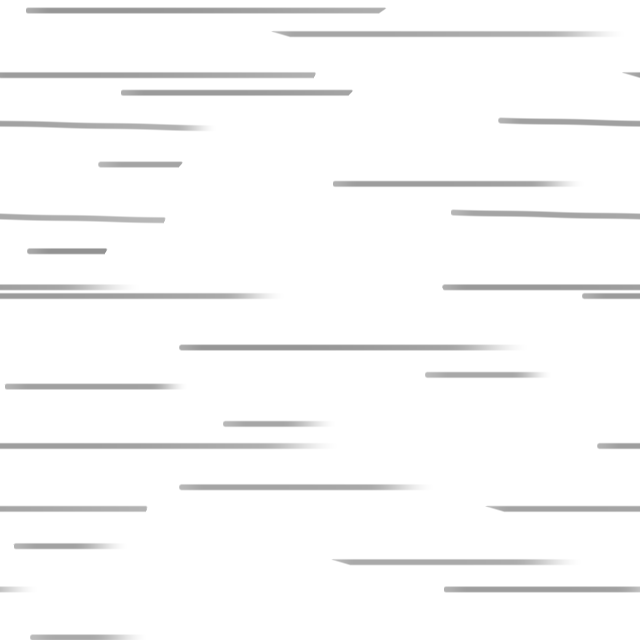
A Shadertoy shader for this pattern:

```glsl
// Thin grey horizontal pen strokes scattered sparsely over white paper.
// Each jittered row holds one stroke that wraps sideways: a capsule with
// optional slanted tips, a soft edge and usually a tail that fades out.

const int ROWS = 22;
const float HALF_WIDTH = 0.0044;
const float EDGE_SOFTNESS = 0.0018;
const float WRAP_MARGIN = 0.05;
const vec3 PAPER = vec3(1.0);
const vec3 LIGHT_GREY = vec3(0.67);
const vec3 DARK_GREY = vec3(0.57);

float hash(float n, float salt) {
    return fract(sin(n * 127.1 + salt * 311.7) * 43758.5453);
}

// Distance to a capsule along +x whose underside is cut towards both tips
float strokeDistance(vec2 p, float len, float startTip, float endTip) {
    float nearestX = clamp(p.x, HALF_WIDTH, len - HALF_WIDTH);
    float capsule = length(vec2(p.x - nearestX, p.y)) - HALF_WIDTH;
    float body = min(1.0, min(p.x / startTip, (len - p.x) / endTip));
    float underside = HALF_WIDTH * (1.0 - 2.0 * body);
    return body < 1.0 ? max(capsule, underside - p.y) : capsule;
}

// Pressure along the stroke: light head, slow thinning, fading tail
float strokePressure(float x, float len, float fadeLength) {
    float head = mix(0.8, 1.0, smoothstep(0.0, 0.04, x));
    float thinning = 1.0 - 0.25 * smoothstep(0.15, 0.65, x);
    float tail = 1.0 - smoothstep(len - fadeLength, len, x);
    return head * thinning * tail;
}

// Ink coverage of the stroke belonging to one row
float rowInk(vec2 p, float row, float softness) {
    float len = mix(0.12, 0.66, pow(hash(row, 1.0), 1.5));
    float startX = fract(row * 0.618 + 0.3 * hash(row, 2.0));
    float centerY = (row + 0.5 + 0.9 * (hash(row, 3.0) - 0.5)) / float(ROWS);

    // Local coordinates, repeated across the canvas
    float x = fract(p.x - startX + WRAP_MARGIN) - WRAP_MARGIN;
    float y = p.y - centerY;

    // A few strokes sag slightly
    float tilt = hash(row, 4.0) > 0.92 ? 0.022 : 0.0;
    y += tilt * (x + 0.015 * sin(x * 40.0));

    // Round or pointed start, blunt or fading end
    float startTip = hash(row, 5.0) < 0.15 ? 0.03 : 0.0005;
    bool blunt = hash(row, 6.0) < 0.25;
    float endTip = blunt ? 0.012 * hash(row, 7.0) + 0.001 : 0.0005;
    float fadeLength = blunt ? 0.004
                             : min(0.5 * len, mix(0.06, 0.14, hash(row, 8.0)));

    float d = strokeDistance(vec2(x, y), len, startTip, endTip);
    float coverage = 1.0 - smoothstep(-softness, softness, d);
    return coverage * strokePressure(x, len, fadeLength);
}

void mainImage(out vec4 fragColor, in vec2 fragCoord) {
    vec2 p = fragCoord / iResolution.y;
    float softness = max(EDGE_SOFTNESS, 0.7 / iResolution.y);

    vec3 color = PAPER;
    for (int i = 0; i < ROWS; i++) {
        float row = float(i);
        vec3 grey = mix(LIGHT_GREY, DARK_GREY, hash(row, 9.0));
        color = min(color, mix(PAPER, grey, rowInk(p, row, softness)));
    }
    fragColor = vec4(color, 1.0);
}
```
